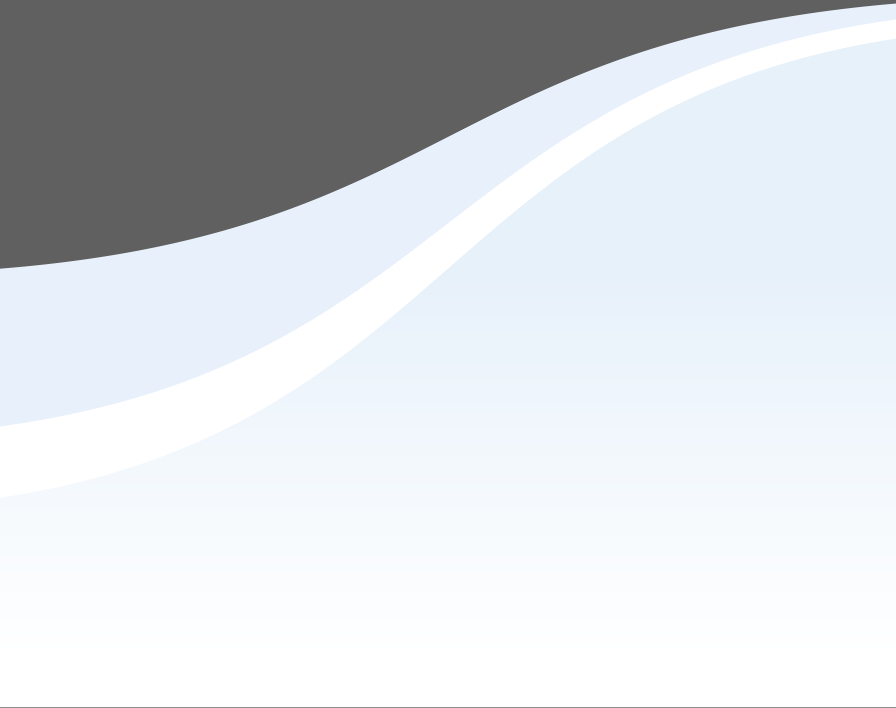
Reproduce this background procedurally as a WebGL 1 fragment shader.

```glsl
precision highp float;
// Stacked S-shaped waves: a charcoal corner, a pale blue band and a white ribbon
// over a blue-to-white vertical fade. Each wave edge is a cubic Bezier whose
// inner control points sit at mid-width, so one solved parameter serves them all.

uniform vec2 u_resolution;

// Edge heights at the four control points, in canvas heights
#define CHARCOAL_EDGE vec4(0.6205, 0.6710, 0.9415, 0.9950)
#define RIBBON_TOP vec4(0.3977, 0.4845, 0.8842, 0.9725)
#define RIBBON_BOTTOM vec4(0.2970, 0.3927, 0.8482, 0.9455)
#define FADE_LOW 0.07
#define FADE_HIGH 0.604
#define BASELINE_HEIGHT 0.001
#define CHARCOAL vec3(0.378)
#define BAND_BLUE vec3(0.909, 0.943, 0.983)
#define FIELD_BLUE vec3(0.907, 0.945, 0.981)
#define WHITE vec3(1.0)

// Newton solve of x(t) = 1.5 t (1 - t) + t^3
float curveParameter(float x) {
  float t = x;
  for (int i = 0; i < 4; i++) {
    float error = 1.5 * t * (1.0 - t) + t * t * t - x;
    t -= error / (1.5 - 3.0 * t + 3.0 * t * t);
  }
  return t;
}

float bezier(vec4 heights, float t) {
  float s = 1.0 - t;
  return dot(heights, vec4(s * s * s, 3.0 * s * s * t, 3.0 * s * t * t, t * t * t));
}

// Pixel coverage of the region above a given height
float above(float y, float edge) {
  return clamp((y - edge) * u_resolution.y + 0.5, 0.0, 1.0);
}

void main() {
  vec2 uv = gl_FragCoord.xy / u_resolution;
  float t = curveParameter(uv.x);

  // Lower field fades from white up to pale blue
  float fade = clamp((uv.y - FADE_LOW) / (FADE_HIGH - FADE_LOW), 0.0, 1.0);
  vec3 color = mix(WHITE, FIELD_BLUE, fade);

  // Ribbon, band and corner, painted from the bottom upward
  color = mix(color, WHITE, above(uv.y, bezier(RIBBON_BOTTOM, t)));
  color = mix(color, BAND_BLUE, above(uv.y, bezier(RIBBON_TOP, t)));
  color = mix(color, CHARCOAL, above(uv.y, bezier(CHARCOAL_EDGE, t)));

  // Thin line along the bottom border
  color = mix(CHARCOAL, color, above(uv.y, BASELINE_HEIGHT));

  gl_FragColor = vec4(color, 1.0);
}
```
